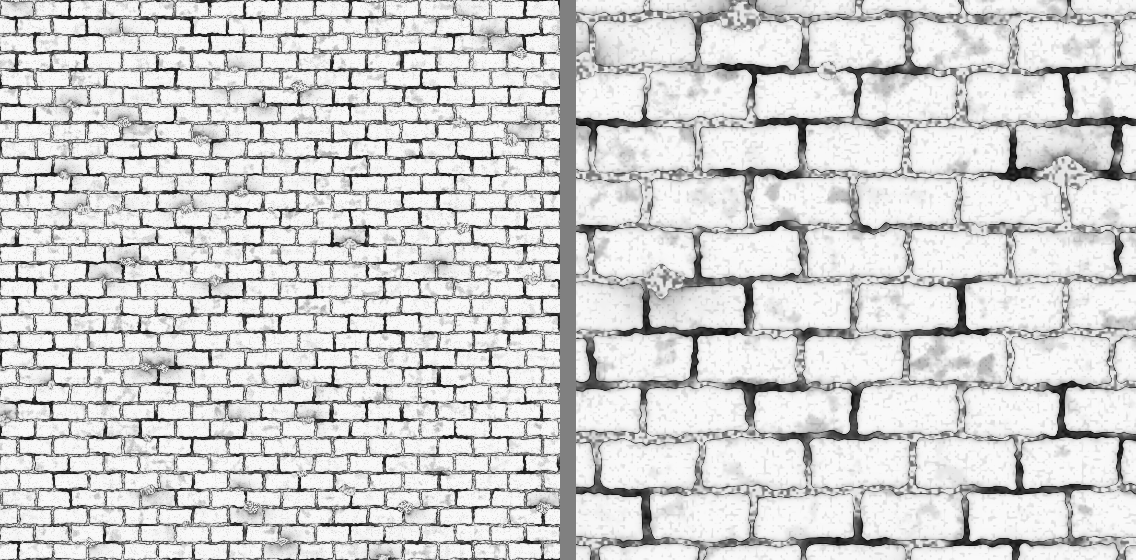
Left: the whole. Right: its middle third, enlarged.
Write a Shadertoy shader that draws this texture map.

```glsl
float hash(vec2 p) {
    vec3 q = fract(p.xyx * 0.1031);
    q += dot(q, q.yzx + 33.33);
    return fract((q.x + q.y) * q.z);
}

float noise(vec2 p) {
    vec2 i = floor(p), f = fract(p);
    f = f * f * (3.0 - 2.0 * f);
    return mix(mix(hash(i), hash(i + vec2(1, 0)), f.x),
               mix(hash(i + vec2(0, 1)), hash(i + vec2(1, 1)), f.x), f.y);
}

float fbm(vec2 p) {
    float sum = 0.0, amp = 0.533;
    for (int i = 0; i < 4; i++) {
        sum += amp * noise(p);
        p = mat2(1.6, 1.2, -1.2, 1.6) * p + 11.3;
        amp *= 0.5;
    }
    return sum;
}

float roundedBox(vec2 p, vec2 halfSize, float radius) {
    vec2 q = abs(p) - halfSize + radius;
    return length(max(q, 0.0)) + min(max(q.x, q.y), 0.0) - radius;
}

// Distance to the nearest lump of spilled mortar, seated on a bed joint
float spillDistance(vec2 p) {
    vec2 home = floor(p / 3.0);
    float d = 9.0;
    for (int j = -1; j <= 1; j++)
    for (int i = -1; i <= 1; i++) {
        vec2 cell = home + vec2(i, j);
        vec2 center = 3.0 * (cell + vec2(hash(cell + 3.0), hash(cell + 17.0)));
        center.y = round(center.y);
        float radius = mix(-0.25, 0.38, hash(cell + 31.0));
        if (radius > 0.1) d = min(d, length((p - center) * vec2(0.85, 1.15)) - radius);
    }
    return d + (fbm(p * 3.5) - 0.5) * 0.5;
}

void mainImage(out vec4 fragColor, in vec2 fragCoord) {
    // One unit is a course height: 32 courses of 16 bricks
    vec2 p = fragCoord / iResolution.xy * 32.0;
    float pixel = 32.0 / iResolution.y;

    // Hand-laid wobble, broad and fine
    vec2 q = p + (vec2(fbm(p * 1.3), fbm(p * 1.3 + 40.0)) - 0.5) * 0.18;
    q += (vec2(noise(p * 5.0 + 9.0), noise(p * 5.0 + 70.0)) - 0.5) * 0.06;

    // Running bond with uneven brick sizes
    float row = floor(q.y);
    float x = q.x * 0.5 + 0.5 * mod(row + 1.0, 2.0) + (hash(vec2(row, 5.0)) - 0.5) * 0.07;
    vec2 brick = vec2(floor(x), row);
    vec2 local = vec2(fract(x) * 2.0 - 1.0, fract(q.y) - 0.5);
    vec2 jitter = vec2(hash(brick + 50.0), hash(brick + 90.0));
    local += (jitter - 0.5) * 0.04;
    local.y += local.x * (hash(brick + 130.0) - 0.5) * 0.04;
    float d = roundedBox(local, vec2(0.95, 0.45) - 0.035 * jitter.yx, 0.09);
    d += (noise(p * 9.0 + 60.0) - 0.5) * 0.05;

    float spill = spillDistance(p);
    d = max(d, -spill);
    float spilled = 1.0 - smoothstep(0.0, pixel, spill);
    float grain = noise(p * 17.0);

    // Brick face: speckles, stains, soft edges and shade beside spills
    float face = 0.975 - 0.09 * smoothstep(0.6, 0.95, noise(p * 19.0 + 20.0));
    face -= 0.25 * smoothstep(0.57, 0.8, fbm(p * 2.5 + 80.0)) * hash(brick + 7.0);
    face -= 0.2 * exp(min(d, 0.0) * 26.0);
    face -= 0.36 * exp(-3.5 * max(spill, 0.0)) * step(0.55, hash(brick + 23.0));

    // Joints: pale gritty mortar that falls away into dark gaps
    float gap = smoothstep(0.44, 0.7, fbm(p * 1.1 + 7.0)) * (1.0 - spilled);
    float mortar = mix(0.9 - 0.45 * smoothstep(0.3, 0.9, grain), 0.06 + 0.18 * grain, gap);

    float tone = mix(face, mortar, smoothstep(-0.5 * pixel, 0.5 * pixel, d));
    float outline = 1.0 - smoothstep(0.0, 0.8 * pixel, abs(d - 0.01));
    tone *= 1.0 - outline * mix(0.72, 0.3, spilled) * (0.5 + 0.5 * noise(p * 3.0 + 33.0));

    fragColor = vec4(vec3(clamp(tone, 0.0, 1.0)), 1.0);
}
```
